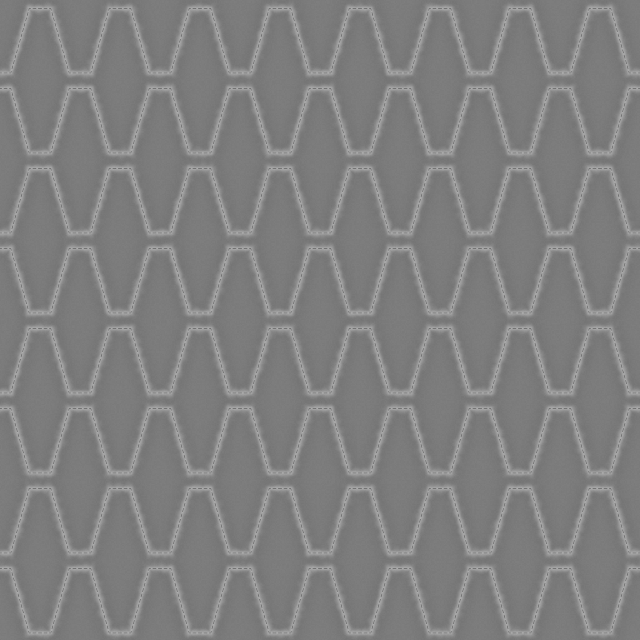
This pattern is drawn by a WebGL 1 fragment shader. Its source:

```glsl
precision highp float;
// Rows of trapezoid waves stitched into grey cloth, every other row shifted by half a wave.
// Each wave is a distance to three folded segments; it gives a worn pale glow, a soft
// dark halo and thin dark dashes spaced by arc length. All noise wraps at the canvas edge.

uniform vec2 u_resolution;

// Lengths are in cells; the canvas holds REPEATS x REPEATS cells.
const float REPEATS = 8.0;
const float TOP = 0.106;          // crest, measured down from the cell top
const float BOTTOM = 0.912;       // trough
const float FLAT_HALF = 0.135;    // half length of a flat part
const float GLOW_WIDTH = 0.039;
const float GLOW_GAIN = 0.18;
const float HALO_WIDTH = 0.14;
const float HALO_DEPTH = 0.037;
const float DASHES = 16.0;        // dashes from crest centre to trough centre
const float DASH_FILL = 0.66;
const float DASH_HALF_WIDTH = 0.005;
const float DASH_GREY = 0.36;
const float DASH_STRENGTH = 0.72;
const float CLOTH_GREY = 0.487;
const float WEAR_CELLS = 72.0;
const float WEAR_AMOUNT = 0.4;
const float GRAIN_CELLS = 512.0;
const float GRAIN_AMOUNT = 0.014;

float hash(vec2 p) {
  vec3 q = fract(vec3(p.xyx) * 0.1031);
  q += dot(q, q.yzx + 33.33);
  return fract((q.x + q.y) * q.z);
}

// Distance to the nearest scattered point, wrapping after `cells` cells.
float cellular(vec2 uv, float cells) {
  vec2 p = uv * cells;
  vec2 base = floor(p);
  float nearest = 2.0;
  for (int j = -1; j <= 1; j++) {
    for (int i = -1; i <= 1; i++) {
      vec2 cell = base + vec2(float(i), float(j));
      vec2 id = mod(cell, cells);
      vec2 point = cell + vec2(hash(id), hash(id + 91.7));
      nearest = min(nearest, distance(p, point));
    }
  }
  return nearest;
}

// x: distance to segment ab, y: length along it from a.
vec2 segment(vec2 p, vec2 a, vec2 b) {
  vec2 ab = b - a;
  float t = clamp(dot(p - a, ab) / dot(ab, ab), 0.0, 1.0);
  return vec2(distance(p, a + ab * t), t * length(ab));
}

vec2 nearer(vec2 a, vec2 b) {
  return a.x < b.x ? a : b;
}

// x: distance to the wave, y: arc length from crest centre as a share of the half wave.
vec2 wave(vec2 p) {
  vec2 crest = vec2(0.0, TOP);
  vec2 shoulder = vec2(FLAT_HALF, TOP);
  vec2 foot = vec2(0.5 - FLAT_HALF, BOTTOM);
  vec2 trough = vec2(0.5, BOTTOM);
  float slope = distance(shoulder, foot);
  vec2 hit = segment(p, crest, shoulder);
  hit = nearer(hit, segment(p, shoulder, foot) + vec2(0.0, FLAT_HALF));
  hit = nearer(hit, segment(p, foot, trough) + vec2(0.0, FLAT_HALF + slope));
  hit.y /= 2.0 * FLAT_HALF + slope;
  return hit;
}

void main() {
  vec2 uv = gl_FragCoord.xy / u_resolution;
  vec2 grid = vec2(uv.x, 1.0 - uv.y) * REPEATS;
  float pixel = REPEATS / min(u_resolution.x, u_resolution.y);

  // Nearest wave among this row and its neighbours
  vec2 hit = vec2(9.0, 0.0);
  for (int k = -1; k <= 1; k++) {
    float row = floor(grid.y) + float(k);
    float folded = abs(fract(grid.x + 0.5 * mod(row, 2.0)) - 0.5);
    hit = nearer(hit, wave(vec2(folded, grid.y - row)));
  }
  float d = hit.x;

  // Cloth with a dark halo and a glow of uneven width
  float wear = 1.0 - smoothstep(0.05, 0.75, cellular(uv, WEAR_CELLS));
  float glowWidth = GLOW_WIDTH * (1.0 + WEAR_AMOUNT * (wear - 0.4));
  float grey = CLOTH_GREY - HALO_DEPTH * exp(-d * d / (HALO_WIDTH * HALO_WIDTH));
  grey += (GLOW_GAIN + HALO_DEPTH) * exp(-pow(d / glowWidth, 1.5));

  // Dashed stitch, fading rather than widening when thinner than a pixel
  float fromDash = abs(fract(hit.y * DASHES + 0.5) - 0.5);
  float soften = 0.5 * pixel * DASHES;
  float dash = 1.0 - smoothstep(0.5 * DASH_FILL - soften, 0.5 * DASH_FILL + soften, fromDash);
  float line = 1.0 - smoothstep(DASH_HALF_WIDTH - 0.5 * pixel, DASH_HALF_WIDTH + 0.5 * pixel, d);
  grey = mix(grey, DASH_GREY, DASH_STRENGTH * dash * line);

  // Fine grain
  grey += GRAIN_AMOUNT * (hash(floor(uv * GRAIN_CELLS)) - 0.5);
  gl_FragColor = vec4(vec3(grey), 1.0);
}
```
